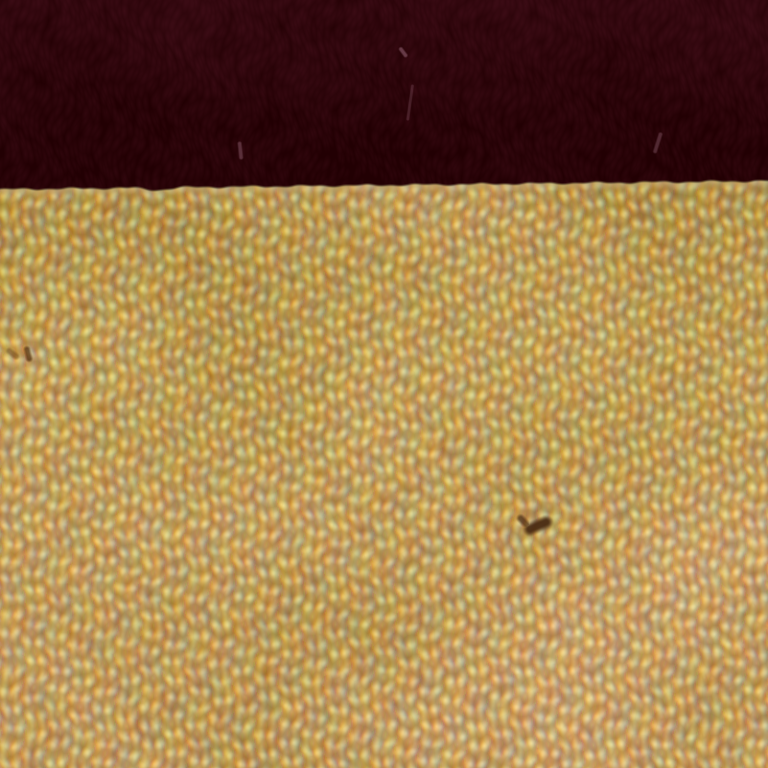
Reproduce this texture procedurally as a three.js fragment shader.

```glsl
varying vec2 vUv;

const float TAU = 6.2831853;
const float COLUMNS = 33.0;
const float ROWS = 42.0;
const float LEG_SLANT = 1.1;
const float RELIEF = 0.135;
const float FRINGE = 0.0022;
const float EDGE_LEFT = 0.754;
const float EDGE_RISE = 0.011;
const float EDGE_SOFT = 0.0018;
const vec3 CLOTH_GOLD = vec3(0.745, 0.625, 0.355);
const vec3 CLOTH_PEACH = vec3(0.765, 0.615, 0.405);
const vec3 CLOTH_RIM = vec3(0.78, 0.69, 0.50);
const vec3 VELVET_DEEP = vec3(0.135, 0.0, 0.012);
const vec3 VELVET_PLUM = vec3(0.205, 0.032, 0.062);
const vec3 LINT = vec3(0.50, 0.32, 0.38);
const vec3 BURR = vec3(0.27, 0.15, 0.06);

vec2 hash2(vec2 p) {
  vec2 q = vec2(dot(p, vec2(127.1, 311.7)), dot(p, vec2(269.5, 183.3)));
  return fract(sin(q) * 43758.55);
}

// Distance to the nearest scattered cell point
float cellular(vec2 p) {
  vec2 cell = floor(p);
  float nearest = 2.0;
  for (int j = -1; j <= 1; j++) {
    for (int i = -1; i <= 1; i++) {
      vec2 neighbour = cell + vec2(float(i), float(j));
      nearest = min(nearest, length(neighbour + hash2(neighbour) - p));
    }
  }
  return nearest;
}

// Slow uneven tone, about -1 to 1
float layeredSines(vec2 p) {
  float sum = 0.0;
  float weight = 0.5;
  for (int i = 0; i < 4; i++) {
    sum += weight * sin(p.x + 1.7 * sin(p.y)) * cos(p.y * 0.8 - p.x * 0.3);
    p = mat2(1.4, 1.1, -1.1, 1.4) * p + 2.3;
    weight *= 0.6;
  }
  return sum;
}

// Soft tapered stroke from a to b
float stroke(vec2 p, vec2 a, vec2 b, float width) {
  vec2 ab = b - a;
  float t = clamp(dot(p - a, ab) / dot(ab, ab), 0.0, 1.0);
  return 1.0 - smoothstep(0.2 * width, width, length(p - a - ab * t));
}

// Staggered columns of V-shaped loops
float stitches(vec2 p) {
  vec2 g = p * vec2(COLUMNS, ROWS);
  g += 0.10 * vec2(sin(g.y * 1.9 + g.x * 0.4), sin(g.x * 1.3 + g.y * 0.5));
  float column = floor(g.x);
  float side = abs(fract(g.x) - 0.5);
  float along = g.y + 0.5 * mod(column, 2.0) - LEG_SLANT * side;
  float ridge = cos(2.0 * TAU * (side - 0.25) + 0.7 * sin(TAU * along));
  float beat = cos(TAU * along);
  return 0.5 * ridge + 0.45 * beat + 0.25 * ridge * beat;
}

vec3 knit(vec2 p, float depth) {
  float stain = layeredSines(p * 7.0 + 1.0);
  float peach = smoothstep(0.65, 0.1, p.y) * 0.6 + 0.45 * stain;
  vec3 cloth = mix(CLOTH_GOLD, CLOTH_PEACH, clamp(peach, 0.0, 1.0));
  cloth += 0.03 * stain - 0.035 * smoothstep(0.5, 0.76, p.y);

  // Colour fringes around each thread
  vec3 relief = vec3(stitches(p + vec2(FRINGE, 0.0)), stitches(p),
                     stitches(p - vec2(FRINGE, 0.0)));
  float fuzz = cellular(p * vec2(95.0, 75.0)) - 0.48;
  cloth += RELIEF * relief * vec3(0.75, 0.95, 1.0) - 0.10 * fuzz;
  cloth += 0.035 * sin(p.x * 87.0 + vec3(0.0, 1.4, 3.1)) * sin(p.y * 71.0 + p.x * 23.0);

  // Pale worn rim and its fold shadow
  cloth = mix(cloth, CLOTH_RIM, 0.45 * smoothstep(0.012, 0.002, depth));
  cloth *= 1.0 - 0.35 * smoothstep(0.003, 0.0, depth);

  // Burrs caught in the cloth
  float burr = stroke(p, vec2(0.678, 0.325), vec2(0.692, 0.310), 0.007) * 0.75;
  burr = max(burr, stroke(p, vec2(0.690, 0.311), vec2(0.711, 0.320), 0.011));
  burr = max(burr, stroke(p, vec2(0.035, 0.545), vec2(0.038, 0.533), 0.006) * 0.75);
  burr = max(burr, stroke(p, vec2(0.012, 0.543), vec2(0.021, 0.536), 0.006) * 0.4);
  return mix(cloth, BURR, burr * 0.9);
}

vec3 velvet(vec2 p) {
  float height = smoothstep(0.77, 1.0, p.y);
  vec2 bent = p + vec2(0.006 * sin(p.y * 60.0 + p.x * 31.0), 0.0);
  float pile = 0.5 - cellular(bent * vec2(150.0, 55.0));
  float tufts = 0.5 - cellular(bent * vec2(48.0, 30.0) + 7.0);
  float tone = 0.15 + 0.65 * height + 0.25 * layeredSines(p * 14.0);
  vec3 color = mix(VELVET_DEEP, VELVET_PLUM, clamp(tone + 0.7 * pile + 0.5 * tufts, 0.0, 1.3));

  // Loose pale hairs
  float hair = stroke(p, vec2(0.522, 0.936), vec2(0.528, 0.928), 0.004);
  hair = max(hair, stroke(p, vec2(0.537, 0.888), vec2(0.531, 0.845), 0.003) * 0.5);
  hair = max(hair, stroke(p, vec2(0.312, 0.813), vec2(0.314, 0.795), 0.004) * 0.8);
  hair = max(hair, stroke(p, vec2(0.860, 0.825), vec2(0.853, 0.803), 0.004) * 0.7);
  return mix(color, LINT, hair * 0.7);
}

void main() {
  vec2 p = vUv;
  float fray = 0.0009 * sin(p.x * 83.0) + 0.0006 * sin(p.x * 211.0 + 1.0);
  float notch = 0.003 * smoothstep(0.035, 0.0, abs(p.x - 0.205));
  float depth = EDGE_LEFT + EDGE_RISE * p.x + fray - notch - p.y;
  float cover = smoothstep(-EDGE_SOFT, EDGE_SOFT, depth);
  gl_FragColor = vec4(mix(velvet(p), knit(p, max(depth, 0.0)), cover), 1.0);
}
```
